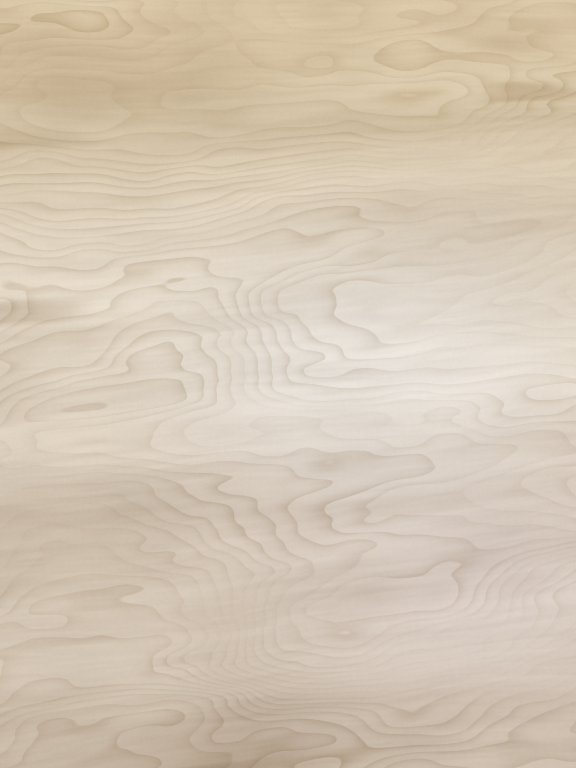
A Shadertoy shader for this texture:

```glsl
const vec3 HONEY = vec3(0.825, 0.750, 0.625);   // top of the board
const vec3 CREAM = vec3(0.860, 0.810, 0.735);   // middle
const vec3 SAND  = vec3(0.830, 0.773, 0.703);   // lower part
const vec3 TAN   = vec3(0.790, 0.728, 0.655);   // bottom edge
const vec3 GLARE = vec3(0.900, 0.878, 0.855);
const vec3 MAUVE = vec3(0.835, 0.785, 0.755);
const vec3 RING_TINT   = vec3(0.080, 0.095, 0.115);
const vec3 STREAK_TINT = vec3(0.085, 0.098, 0.110);
const vec3 SHADE_TINT  = vec3(0.055, 0.060, 0.065);

const float TILT = 0.11;          // rise of the grain towards the right
const float RING_COUNT = 28.0;    // rings over the canvas height
const float RING_SWIRL = 13.0;    // how far the rings bend into arches
const float FIBRE = 0.030;
const float SPECKLE = 0.012;

float hash(vec2 p) {
    return fract(sin(dot(p, vec2(127.1, 311.7))) * 43758.5453);
}

float noise(vec2 p) {
    vec2 i = floor(p), f = fract(p);
    f = f * f * f * (f * (f * 6.0 - 15.0) + 10.0);
    return mix(mix(hash(i), hash(i + vec2(1, 0)), f.x),
               mix(hash(i + vec2(0, 1)), hash(i + vec2(1, 1)), f.x), f.y);
}

float fbm(vec2 p) {
    float sum = 0.0, amp = 0.5;
    for (int i = 0; i < 4; i++) {
        sum += amp * noise(p);
        p = p * 2.03 + vec2(17.3, 9.1);
        amp *= 0.5;
    }
    return sum;
}

// Soft elliptical spot
float patchAt(vec2 p, vec2 centre, vec2 size) {
    vec2 d = (p - centre) / size;
    return exp(-dot(d, d));
}

// Grain coordinates: tilted below the top, gently wavy
vec2 grainSpace(vec2 p) {
    float tilt = TILT * smoothstep(1.0, 0.6, p.y);
    p.y -= tilt * (p.x - 0.375);
    p.y += 0.028 * (noise(p * vec2(3.7, 4.3) + 5.0) - 0.5);
    p.y += 0.007 * (noise(p * vec2(10.0, 13.0) + 31.0) - 0.5);
    return p;
}

// Growth rings as contours: slow darkening, then a crisp edge
float growthRings(vec2 g) {
    float swirl = noise(g * vec2(2.6, 7.5) + 3.7);
    swirl += 0.30 * noise(g * vec2(6.5, 17.0) + 12.4);
    swirl += 0.09 * noise(g * vec2(17.0, 48.0) + 41.0);
    float h = g.y * RING_COUNT + swirl * RING_SWIRL;
    float width = fwidth(h);
    float f = fract(h);
    float edge = clamp(width * 1.2, 0.06, 0.5);
    float late = f * f * f * smoothstep(1.0, 1.0 - edge, f);
    float strength = 0.35 + 0.65 * noise(vec2(h * 0.6, g.x * 4.0));
    float region = 0.35 + 0.85 * smoothstep(0.25, 0.75, noise(g * vec2(3.0, 9.0) + 60.0));
    return (late - 0.17) * strength * region / (1.0 + 4.0 * width * width);
}

// Broad lighting and colour of the board
vec3 boardColour(vec2 p) {
    vec3 c = mix(TAN, SAND, smoothstep(0.0, 0.28, p.y));
    c = mix(c, CREAM, smoothstep(0.30, 0.56, p.y));
    c = mix(c, HONEY, smoothstep(0.60, 0.97, p.y));
    c = mix(c, MAUVE, 0.75 * patchAt(p, vec2(0.62, 0.24), vec2(0.28, 0.20)));
    c = mix(c, GLARE, 0.80 * patchAt(p, vec2(0.48, 0.52), vec2(0.27, 0.17)));
    float shade = patchAt(p, vec2(0.34, 0.04), vec2(0.10, 0.09));
    shade += 0.8 * patchAt(p, vec2(0.12, 0.36), vec2(0.22, 0.05));
    shade += 0.5 * patchAt(p, vec2(0.25, 0.88), vec2(0.22, 0.04));
    return c - SHADE_TINT * shade;
}

void mainImage(out vec4 fragColor, in vec2 fragCoord) {
    vec2 p = fragCoord / iResolution.y;
    vec2 g = grainSpace(p);
    vec3 colour = boardColour(p);

    // Long pale and brown bands along the grain
    float bands = fbm(g * vec2(1.7, 17.0) + 8.0) - 0.47;
    colour += bands * vec3(0.115, 0.130, 0.145);
    float streak = smoothstep(0.62, 0.95, noise(g * vec2(3.2, 30.0) + 21.0));
    streak *= smoothstep(0.35, 0.75, noise(g * vec2(4.0, 9.0) + 77.0));
    colour -= STREAK_TINT * streak;

    colour -= RING_TINT * growthRings(g);

    // Faint shimmer across the grain
    colour += 0.022 * (noise(p * vec2(11.0, 7.0) + 90.0) - 0.5);

    // Fine fibres and surface speckle
    float fibres = noise(g * vec2(9.0, 130.0)) + noise(g * vec2(24.0, 260.0)) - 1.0;
    colour += FIBRE * 0.6 * fibres;
    colour += SPECKLE * (noise(p * 400.0) - 0.5);

    fragColor = vec4(clamp(colour, 0.0, 1.0), 1.0);
}
```
